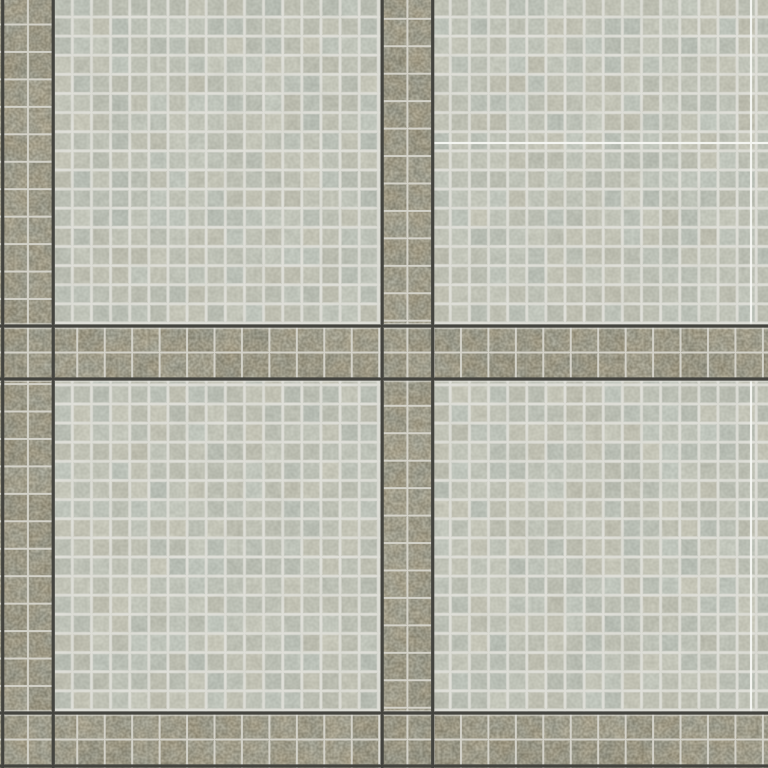
Give the GLSL for this pattern, as a Shadertoy shader.

```glsl
// Tiled floor: pale mosaic panels framed by two-tile-wide stone bands.
// Each cell holds a band on its left and bottom sides, edged with dark strips;
// grout comes from repeated line distances, stone grain from gradient noise.

const vec2 ORIGIN = vec2(0.0035, 0.0026);   // lower left frame corner
const vec2 PERIOD = vec2(0.4941, 0.5039);   // panel plus band
const vec2 BAND = vec2(0.0658, 0.0690);     // band thickness
const float MOSAIC_PITCH = 0.0249;
const float BAND_PITCH = 0.03574;
const float MOSAIC_GROUT = 0.0019;          // half widths of the lines
const float BAND_GROUT = 0.0013;
const float STRIP = 0.0021;
const float HALO = 0.0042;
const float SEAM = 0.0014;
const vec2 SEAM_POS = vec2(0.9779, 0.8138);

const vec3 MOSAIC_COLOR = vec3(0.740, 0.752, 0.706);
const vec3 MOSAIC_LINE = vec3(0.875, 0.875, 0.850);
const vec3 STONE_COLOR = vec3(0.612, 0.600, 0.530);
const vec3 STONE_LINE = vec3(0.830, 0.825, 0.790);
const vec3 STRIP_COLOR = vec3(0.265, 0.268, 0.248);
const vec3 SEAM_COLOR = vec3(0.960, 0.965, 0.950);

float hash(vec2 p) {
    vec3 q = fract(p.xyx * vec3(0.1031, 0.1030, 0.0973));
    q += dot(q, q.yzx + 33.33);
    return fract((q.x + q.y) * q.z);
}

float cornerGradient(vec2 corner, vec2 offset) {
    float angle = 6.2832 * hash(corner);
    return dot(vec2(cos(angle), sin(angle)), offset);
}

// Gradient noise, roughly -0.7 to 0.7
float gradientNoise(vec2 p) {
    vec2 i = floor(p), f = fract(p);
    vec2 u = f * f * f * (f * (f * 6.0 - 15.0) + 10.0);
    vec2 e = vec2(0.0, 1.0);
    float low = mix(cornerGradient(i, f), cornerGradient(i + e.yx, f - e.yx), u.x);
    float high = mix(cornerGradient(i + e.xy, f - e.xy), cornerGradient(i + e.yy, f - e.yy), u.x);
    return mix(low, high, u.y);
}

float lineMask(float d, float halfWidth, float soft) {
    return 1.0 - smoothstep(halfWidth - soft, halfWidth + soft, d);
}

// Distance to the nearest of evenly spaced lines
vec2 gridDistance(vec2 p, float pitch) {
    return abs(fract(p / pitch + 0.5) - 0.5) * pitch;
}

vec3 mosaic(vec2 q, vec2 cell, vec2 p, float aa) {
    vec2 g = q - BAND + vec2(0.002 * cell.x, -0.004);
    vec2 id = floor(g / MOSAIC_PITCH) + 40.0 * cell;
    float tone = 0.045 * (hash(id + 7.0) - 0.5);
    float mottle = gradientNoise(p * 75.0 + 11.0);
    float grain = gradientNoise(p * 230.0 + 31.0);
    vec3 color = MOSAIC_COLOR + tone + 0.030 * mottle + 0.045 * grain;
    color += (hash(id + 91.0) - 0.5) * vec3(-0.025, 0.0, 0.020);

    vec2 d = gridDistance(g, MOSAIC_PITCH);
    float grout = lineMask(min(d.x, d.y), MOSAIC_GROUT, aa + 0.0005);
    float wear = 0.92 + 0.20 * gradientNoise(p * 28.0 + 5.0);
    return mix(color, MOSAIC_LINE, grout * clamp(wear, 0.0, 1.0));
}

vec3 stoneBand(vec2 q, vec2 cell, bvec2 inBand, vec2 p, float aa) {
    // Along the band the joints repeat; across it one joint runs midway
    vec2 phase = vec2(0.0313 + 0.0055 * cell.x, 0.0352 - 0.0283 * cell.x);
    vec2 along = q - BAND - phase;
    vec2 across = q - 0.5 * BAND;
    vec2 d = gridDistance(along, BAND_PITCH);
    vec2 id = floor(along / BAND_PITCH);
    if (inBand.x) { d.x = abs(across.x); id.x = step(0.0, across.x) - 30.0; }
    if (inBand.y) { d.y = abs(across.y); id.y = step(0.0, across.y) - 30.0; }

    float tone = 0.040 * (hash(id + 40.0 * cell + 120.0) - 0.5);
    float grain = gradientNoise(p * 260.0 + 17.0);
    float mottle = gradientNoise(p * 95.0 + 53.0);
    vec3 color = STONE_COLOR + tone + 0.12 * grain + 0.06 * mottle;
    color += vec3(0.025, 0.0, -0.025) * gradientNoise(p * 45.0 + 3.0);
    return mix(color, STONE_LINE, lineMask(min(d.x, d.y), BAND_GROUT, aa));
}

void mainImage(out vec4 fragColor, in vec2 fragCoord) {
    vec2 p = fragCoord / iResolution.xy;
    float aa = 0.7 / min(iResolution.x, iResolution.y);

    // The last cell runs on to the canvas edge
    vec2 cell = clamp(floor((p - ORIGIN) / PERIOD), 0.0, 1.0);
    vec2 q = p - ORIGIN - cell * PERIOD;
    bvec2 inBand = lessThan(q, BAND);

    vec3 color;
    if (any(inBand)) color = stoneBand(q, cell, inBand, p, aa);
    else color = mosaic(q, cell, p, aa);

    // Bright seams between joined mosaic sheets
    if (!any(inBand) && cell.x > 0.5) {
        vec2 seam = abs(p - SEAM_POS);
        color = mix(color, SEAM_COLOR, lineMask(min(seam.x, seam.y), SEAM, aa));
    }

    // Dark strips with a pale rim on their left and lower sides
    vec2 next = abs(q - PERIOD - cell);
    vec2 d = min(min(abs(q), abs(q - BAND)), next);
    float rim = max(lineMask(next.x, HALO, aa), lineMask(min(next.y, abs(q.y - BAND.y)), HALO, aa));
    color = mix(color, MOSAIC_LINE, 0.55 * rim);
    color = mix(color, STRIP_COLOR, lineMask(min(d.x, d.y), STRIP, aa));

    fragColor = vec4(clamp(color, 0.0, 1.0), 1.0);
}
```
